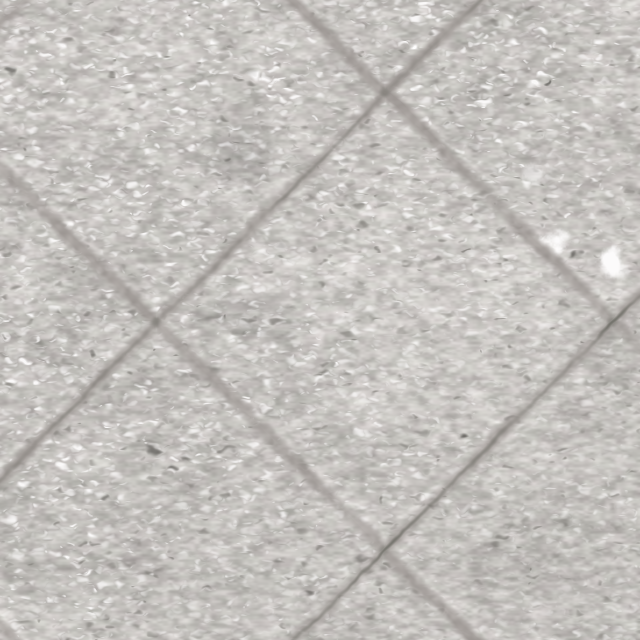
Write a three.js fragment shader that draws this texture.

```glsl
// Pale concrete paving laid diagonally: two families of soft joints cross as
// a diamond grid over a surface of stretched value noise and ragged grains.
// Broad stains, pale chips and dark pits add wear that varies between slabs.
varying vec2 vUv;

const vec3 CONCRETE = vec3(0.762, 0.750, 0.735);
const vec3 JOINT = vec3(0.635, 0.612, 0.598);
const vec3 CRACK = vec3(0.42, 0.42, 0.39);
const vec3 CHIP = vec3(0.99, 0.985, 0.985);
const vec3 PIT = vec3(0.48, 0.47, 0.45);
const vec3 TINT = vec3(0.5, -0.5, 0.3);
const vec2 JOINT_START = vec2(0.740, -0.252);
const vec2 JOINT_PITCH = vec2(0.7175, 0.711);

float hash(vec2 p) {
  vec3 q = fract(p.xyx * 0.1031);
  q += dot(q, q.yzx + 33.33);
  return fract((q.x + q.y) * q.z);
}

float noise(vec2 p) {
  vec2 cell = floor(p);
  vec2 f = fract(p);
  f = f * f * (3.0 - 2.0 * f);
  float low = mix(hash(cell), hash(cell + vec2(1.0, 0.0)), f.x);
  float high = mix(hash(cell + vec2(0.0, 1.0)), hash(cell + 1.0), f.x);
  return mix(low, high, f.y);
}

float fbm(vec2 p) {
  float sum = 0.0;
  float gain = 0.5;
  for (int i = 0; i < 4; i++) {
    sum += gain * noise(p);
    p = p * 2.03 + 17.3;
    gain *= 0.5;
  }
  return sum / 0.9375;
}

// Soft flat grains, one candidate per cell; few of them reach full strength
float grains(vec2 p, vec2 cells, float density, float seed) {
  vec2 g = p * cells;
  vec2 base = floor(g);
  float cover = 0.0;
  for (int y = -1; y <= 1; y++) {
    for (int x = -1; x <= 1; x++) {
      vec2 id = base + vec2(float(x), float(y));
      vec2 key = id + seed;
      vec2 centre = id + vec2(hash(key + 31.7), hash(key + 67.1));
      float size = mix(0.35, 0.8, hash(key + 11.9));
      float grain = 1.0 - smoothstep(0.1 * size, size, length(g - centre));
      float rank = hash(key + 91.3);
      cover = max(cover, grain * mix(0.25, 1.0, rank * rank) * step(hash(key), density));
    }
  }
  return cover;
}

// Irregular patch with a noisy outline
float patchMask(vec2 p, vec2 centre, vec2 radius, float rough) {
  float d = length((p - centre) / radius);
  d += rough * (fbm(p * 45.0) - 0.5);
  return 1.0 - smoothstep(0.35, 1.1, d);
}

// Signed distance to the nearest line of each diagonal family
vec2 jointOffset(vec2 diagonal) {
  vec2 turn = (diagonal - JOINT_START) / JOINT_PITCH;
  return (fract(turn + 0.5) - 0.5) * JOINT_PITCH * 0.7071;
}

float band(float d, float halfWidth, float blur) {
  return 1.0 - smoothstep(halfWidth - blur, halfWidth + blur, abs(d));
}

vec3 concrete(vec2 p, vec2 slab) {
  float grit = 1.0 - 0.45 * smoothstep(-0.25, 0.55, p.x - p.y);
  grit *= 0.7 + 0.6 * noise(p * 9.0 + 4.0);
  float tone = 0.022 * (hash(slab + 40.0) - 0.5);
  tone += 0.08 * (fbm(p * vec2(5.0, 7.0) + 8.0) - 0.5);
  tone += 0.06 * (noise(p * vec2(28.0, 44.0)) - 0.5);
  tone += 0.13 * (noise(p * vec2(62.0, 135.0) + 3.0) - 0.5);
  tone += 0.09 * (noise(p * vec2(120.0, 250.0) + 9.0) - 0.5);
  vec3 color = CONCRETE + tone + 0.02 * TINT * (noise(p * vec2(60.0, 110.0) + 70.0) - 0.5);
  // Warping the lookup makes the grains ragged
  vec2 bend = vec2(noise(p * vec2(90.0, 150.0) + 33.0), noise(p * vec2(90.0, 150.0) + 77.0));
  vec2 q = p + vec2(0.013, 0.008) * (bend - 0.5);
  color = mix(color, CHIP, min(grit * grains(q, vec2(56.0, 104.0), 0.34, 5.0), 0.95));
  color = mix(color, CHIP, 0.7 * grit * grains(q, vec2(80.0, 150.0), 0.28, 140.0));
  color = mix(color, PIT, 0.65 * grains(q, vec2(66.0, 120.0), 0.13, 260.0));
  return mix(color, PIT * 0.8, 0.85 * grains(q, vec2(50.0, 75.0), 0.010, 390.0));
}

void main() {
  vec2 p = vUv;
  vec2 diagonal = vec2(p.x + p.y, p.x - p.y);
  vec2 slab = floor((diagonal - JOINT_START) / JOINT_PITCH);
  vec3 color = concrete(p, slab);

  // Damp stains and bright chipped spots
  float stain = patchMask(p, vec2(0.371, 0.758), vec2(0.062, 0.066), 1.1);
  stain = max(stain, 0.7 * patchMask(p, vec2(0.40, 0.505), vec2(0.11, 0.045), 1.2));
  color *= 1.0 - 0.085 * stain;
  float chip = patchMask(p, vec2(0.870, 0.625), vec2(0.029, 0.023), 1.3);
  chip = max(chip, patchMask(p, vec2(0.954, 0.589), vec2(0.026, 0.028), 1.3));
  chip = max(chip, 0.5 * patchMask(p, vec2(0.833, 0.724), vec2(0.024, 0.020), 1.8));
  color = mix(color, CHIP, chip);

  // Worn joints with a slight wander and a pale rim
  vec2 wander = vec2(noise(p * 24.0), noise(p * 24.0 + 50.0)) - 0.5;
  wander += 0.5 * (noise(p * 85.0 + 12.0) - 0.5);
  vec2 d = jointOffset(diagonal) + 0.005 * wander;
  float wear = 0.5 + 0.55 * noise(p * 13.0 + 21.0);
  float groove = max(band(d.x, 0.0085, 0.0065), band(d.y - 0.001, 0.008, 0.0065));
  float rim = max(band(d.x - 0.016, 0.003, 0.004), band(d.y + 0.016, 0.003, 0.004));
  color += 0.025 * rim;
  color = mix(color, JOINT + 0.09 * (noise(p * 110.0) - 0.5), min(groove * wear, 0.9));

  // Open crack, deeper toward the lower right and at crossings
  float depth = smoothstep(-0.95, 0.5, diagonal.y) * (0.15 + 0.75 * noise(p * 20.0 + 7.0));
  float crack = depth * band(d.y - 0.001, 0.0025, 0.0025);
  float crossing = 0.4 * (1.0 - smoothstep(0.002, 0.012, length(d)));
  color = mix(color, CRACK, max(crack, crossing));

  gl_FragColor = vec4(clamp(color, 0.0, 1.0), 1.0);
}
```
